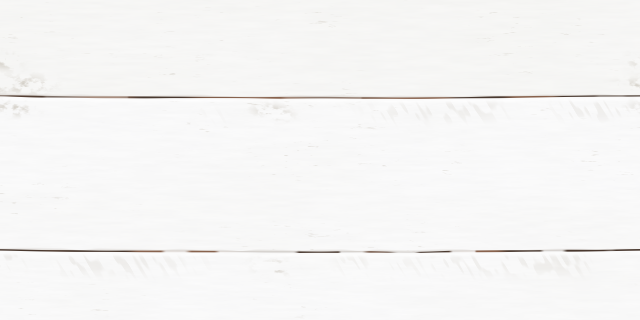
Write a WebGL 1 fragment shader that draws this texture.

```glsl
precision highp float;
// Whitewashed horizontal wooden planks with thin dark seams, faint grain and worn spots.

uniform vec2 u_resolution;

const float WIDTH = 2.0;           // canvas width in units of its height
const float TOP_SEAM = 0.697;
const float PLANK_HEIGHT = 0.482;

const vec3 WARM_WHITE = vec3(0.962, 0.961, 0.954);
const vec3 COOL_WHITE = vec3(0.976, 0.976, 0.977);
const vec3 WEAR_TAN = vec3(0.74, 0.71, 0.66);
const vec3 SEAM_SHADE = vec3(0.82, 0.80, 0.78);
const vec3 SEAM_DARK = vec3(0.23, 0.16, 0.12);
const vec3 SEAM_RUST = vec3(0.50, 0.34, 0.25);

float hash(vec2 p) {
  vec3 q = fract(p.xyx * 0.1031);
  q += dot(q, q.yzx + 33.33);
  return fract((q.x + q.y) * q.z);
}

float noise(vec2 p) {
  vec2 i = floor(p);
  vec2 f = fract(p);
  f = f * f * (3.0 - 2.0 * f);
  return mix(mix(hash(i), hash(i + vec2(1.0, 0.0)), f.x),
             mix(hash(i + vec2(0.0, 1.0)), hash(i + vec2(1.0, 1.0)), f.x), f.y);
}

float fbm(vec2 p) {
  float sum = 0.0;
  float amp = 0.5;
  for (int i = 0; i < 4; i++) {
    sum += amp * noise(p);
    p = p * 2.03 + 17.3;
    amp *= 0.5;
  }
  return sum;
}

// Soft oval mask that wraps across the left and right edges
float oval(vec2 p, vec2 center, vec2 radius) {
  vec2 d = p - center;
  d.x = mod(d.x + 0.5 * WIDTH, WIDTH) - 0.5 * WIDTH;
  d /= radius;
  return exp(-dot(d, d));
}

// Short thin scratches along the grain, gathered in patches
float flecks(vec2 p, float seed) {
  float scratch = smoothstep(0.66, 0.86, fbm(p * vec2(26.0, 150.0) + seed));
  float patches = smoothstep(0.38, 0.68, fbm(p * vec2(4.0, 9.0) + seed * 1.7));
  return scratch * patches;
}

// Slanted saw marks in a band below a seam
float sawMarks(vec2 p, float below, float seed) {
  float band = smoothstep(0.005, 0.025, below) * (1.0 - smoothstep(0.04, 0.10, below));
  vec2 q = vec2(p.x + p.y * 0.6, p.y - p.x * 0.35);
  float lines = smoothstep(0.52, 0.80, noise(q * vec2(85.0, 24.0) + seed));
  return band * lines * smoothstep(0.35, 0.65, noise(p * vec2(5.0, 3.0) + seed));
}

// Slightly bowed, uneven centre line of a seam
float seamHeight(float x, float index) {
  float bow = 0.006 * (1.0 - (x - 1.0) * (x - 1.0));
  float wobble = 0.003 * (noise(vec2(x * 7.0, index * 9.0 + 3.0)) - 0.5);
  return TOP_SEAM + 0.003 - index * PLANK_HEIGHT - bow + wobble;
}

vec3 drawSeam(vec3 color, vec2 p, float index, float pixel) {
  float d = p.y - seamHeight(p.x, index);
  float row = index * 13.0;
  float chips = noise(vec2(p.x * 11.0, row + 5.0));
  float open = mix(1.0, smoothstep(0.25, 0.36, chips), 0.3 + 0.6 * index);
  float halfWidth = 0.0016 + 0.0014 * noise(vec2(p.x * 9.0, row + 8.0));

  // Worn rounded edge above the gap and bright lip below it
  float edge = 0.003 + 0.009 * noise(vec2(p.x * 16.0, row + 2.0));
  float shade = smoothstep(-0.002, 0.002, d) * (1.0 - smoothstep(0.2 * edge, edge, d));
  color = mix(color, SEAM_SHADE, 0.55 * shade);
  color += 0.015 * oval(vec2(0.0, d), vec2(0.0, -0.009), vec2(1.0, 0.006));

  // Dark gap, rusty in places
  float gap = clamp((halfWidth - abs(d)) / pixel + 0.5, 0.0, 1.0);
  float rust = smoothstep(0.35, 0.75, noise(vec2(p.x * 6.0, row + 21.0)));
  return mix(color, mix(SEAM_DARK, SEAM_RUST, rust), gap * open * 0.92);
}

void main() {
  vec2 p = gl_FragCoord.xy / u_resolution * vec2(WIDTH, 1.0);
  float pixel = 1.0 / u_resolution.y;
  float plank = step(p.y, seamHeight(p.x, 0.0)) + step(p.y, seamHeight(p.x, 1.0));
  float seed = plank * 31.7 + 4.0;

  // Painted wood with broad tone changes and fine grain
  float tone = fbm(p * vec2(2.5, 7.0) + seed);
  float grain = fbm(p * vec2(14.0, 110.0) + seed);
  float cool = 0.25 + 0.65 * min(plank, 1.0) + 0.8 * (tone - 0.47);
  vec3 color = mix(WARM_WHITE, COOL_WHITE, clamp(cool, 0.0, 1.0));
  color += 0.022 * (grain - 0.47);
  color = mix(color, WEAR_TAN, 0.32 * flecks(p, seed));

  // Worn spots at the outer ends of the top plank
  float spots = oval(p, vec2(0.015, 0.81), vec2(0.04, 0.025));
  spots += oval(p, vec2(0.08, 0.735), vec2(0.07, 0.025));
  spots += 0.7 * oval(p, vec2(1.97, 0.73), vec2(0.05, 0.02));

  // Saw marks and a slanted bruise below each seam
  float marks = 0.0;
  for (int i = 0; i < 2; i++) {
    float index = float(i);
    float below = seamHeight(p.x, index) - p.y;
    marks += sawMarks(p, below, seed);
    vec2 slanted = vec2(p.x - 0.5 * (below - 0.04), below);
    spots += oval(slanted, vec2(0.85, 0.045), vec2(0.05, 0.022));
    spots += (1.0 - index) * oval(slanted, vec2(0.04, 0.04), vec2(0.06, 0.02));
  }
  float mottling = smoothstep(0.42, 0.68, fbm(p * vec2(38.0, 60.0) + 9.0));
  color = mix(color, WEAR_TAN, 0.16 * marks + 0.6 * min(spots, 1.0) * mottling);

  for (int i = 0; i < 2; i++) {
    color = drawSeam(color, p, float(i), pixel);
  }
  gl_FragColor = vec4(clamp(color, 0.0, 1.0), 1.0);
}
```
